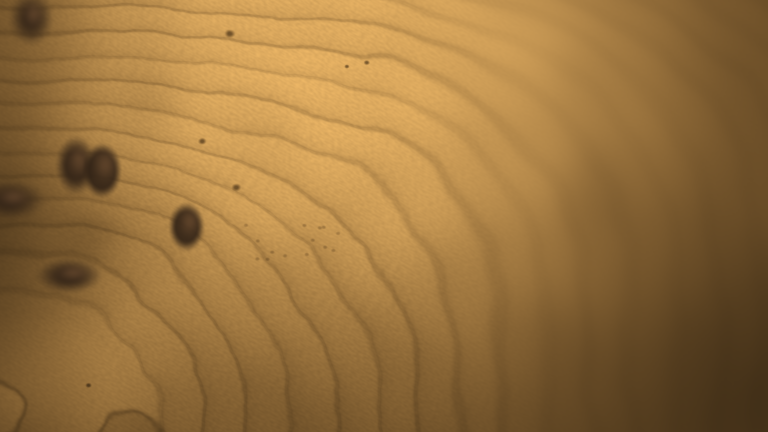
Reproduce this texture procedurally as a WebGL 1 fragment shader.

```glsl
precision highp float;
// A lit plank of pale wood with growth rings, shallow focus and a few dark beans.
// Rings are level lines of a squashed radial field, bent by gradient noise;
// light is a sum of soft glows, and beans are shaded soft ellipses on top.

uniform vec2 u_resolution;

#define RING_CENTER vec2(0.046, 0.0)
#define RING_START 0.329
#define RING_STEP 0.0995
#define RING_WOBBLE 0.040
#define LINE_WIDTH 0.0052
#define LINE_DEPTH 0.18
#define SHADE_DEPTH 0.10
#define GRAIN 0.055
#define AMBIENT 0.37
#define KEY_LIGHT 0.52
#define KEY_CENTER vec2(0.76, 0.85)
#define BEAN_COLOR vec3(0.235, 0.165, 0.105)

float hash(vec2 p) {
  return fract(sin(dot(p, vec2(127.1, 311.7))) * 43758.5);
}

vec2 gradientAt(vec2 cell) {
  float a = 6.2832 * hash(cell);
  return vec2(cos(a), sin(a));
}

float gradientNoise(vec2 p) {
  vec2 i = floor(p), f = p - i;
  vec2 u = f * f * f * (f * (f * 6.0 - 15.0) + 10.0);
  float a = dot(gradientAt(i), f);
  float b = dot(gradientAt(i + vec2(1, 0)), f - vec2(1, 0));
  float c = dot(gradientAt(i + vec2(0, 1)), f - vec2(0, 1));
  float d = dot(gradientAt(i + vec2(1, 1)), f - vec2(1, 1));
  return mix(mix(a, b, u.x), mix(c, d, u.x), u.y);
}

float glow(vec2 p, vec2 center, vec2 size) {
  vec2 d = (p - center) / size;
  return exp(-dot(d, d));
}

// Round near the heart, flatter and squarer further out
float ringRadius(vec2 p, float sharpness) {
  vec2 q = abs(p - RING_CENTER);
  q.y += 0.79 * max(q.y - 0.43, 0.0);
  float circle = length(q);
  float squarish = pow(dot(q * q, q), 1.0 / 3.0);
  float r = mix(circle, squarish, smoothstep(0.85, 1.6, circle));
  r += RING_WOBBLE * gradientNoise(p * 3.6 + 4.3);
  r += 0.45 * RING_WOBBLE * gradientNoise(p * 9.0 + 1.7);
  r -= 0.055 * glow(p, vec2(0.92, 0.63), vec2(0.2, 0.14));
  r += 0.035 * glow(p, vec2(0.77, 0.48), vec2(0.14, 0.11));
  r += 0.035 * gradientNoise(p * 13.0) * glow(p, vec2(0.25, 0.2), vec2(0.2, 0.14));
  return r + 0.12 * RING_WOBBLE * sharpness * gradientNoise(p * 34.0);
}

// Approximate signed distance to an ellipse
float ellipse(vec2 p, vec2 center, vec2 radii) {
  return (length((p - center) / radii) - 1.0) * min(radii.x, radii.y);
}

vec3 addBean(vec3 color, vec2 p, vec2 center, vec2 radii, float blur) {
  vec2 d = (p - center) / radii;
  float cover = 1.0 - smoothstep(-blur, blur, ellipse(p, center, radii));
  float sheen = exp(-3.0 * dot(d - vec2(0.2, 0.25), d - vec2(0.2, 0.25)));
  vec3 body = BEAN_COLOR * (0.8 + 0.6 * sheen);
  return mix(color, body, 0.92 * cover);
}

float speck(vec2 p, vec2 center, float size) {
  return 1.0 - smoothstep(0.2 * size, 1.3 * size, length((p - center) * vec2(0.9, 1.1)));
}

void main() {
  vec2 p = gl_FragCoord.xy / u_resolution.y;
  float pixel = 1.0 / u_resolution.y;
  float blur = smoothstep(0.85, 1.4, p.x + 0.1 * p.y)
             + 0.3 * smoothstep(0.35, 0.0, p.x);
  float sharpness = clamp(1.0 - blur, 0.0, 1.0);

  // Light falling over the plank: a broad flat-topped pool, then local corrections
  vec2 away = (p - KEY_CENTER) / vec2(0.78, 0.72);
  float light = AMBIENT + KEY_LIGHT * exp(-pow(dot(away, away), 1.3));
  light -= 0.09 * smoothstep(0.3, 0.0, p.x);
  light += 0.17 * glow(p, vec2(0.18, 0.12), vec2(0.27, 0.2));
  light -= 0.11 * glow(p, vec2(1.75, 0.08), vec2(0.44, 0.34));
  light -= 0.06 * glow(p, vec2(0.0, 0.52), vec2(0.2, 0.2));
  light -= 0.09 * glow(p, vec2(0.22, 0.46), vec2(0.08, 0.06));
  light -= 0.05 * glow(p, vec2(0.35, 0.77), vec2(0.08, 0.08));
  light -= 0.05 * glow(p, vec2(1.37, 0.58), vec2(0.09, 0.14));

  // Growth rings: a thin dark line, then a shade fading outward
  float r = ringRadius(p, sharpness);
  float t = (r - RING_START) / RING_STEP;
  float outward = fract(t) * RING_STEP;
  float nearest = (t - floor(t + 0.5)) * RING_STEP;
  float width = max(LINE_WIDTH, pixel) + 0.016 * blur;
  float line = exp(-nearest * nearest / (width * width));
  line *= 0.6 + 0.4 * hash(vec2(floor(t + 0.5), 3.0));
  float shade = exp(-outward / 0.032) * smoothstep(0.0, width, outward);
  float ringed = smoothstep(0.25, 0.29, r);
  float depth = ringed * mix(1.0, 0.2, clamp(blur, 0.0, 1.0));
  light *= 1.0 - depth * (LINE_DEPTH * line + SHADE_DEPTH * shade);

  // Pale heart with a notch and a small knot
  float wobble = 0.012 * gradientNoise(p * 22.0);
  float notch = ellipse(p, vec2(0.30, -0.01), vec2(0.07, 0.06)) + wobble;
  float knot = ellipse(p, vec2(0.0, 0.05), vec2(0.055, 0.065)) + wobble;
  light *= 1.0 - 0.12 * (1.0 - smoothstep(-0.005, 0.005, notch));
  light *= 1.0 + 0.12 * (1.0 - smoothstep(-0.005, 0.005, knot));
  light *= 1.0 - 0.2 * (exp(-pow(abs(notch) / 0.006, 2.0)) + exp(-pow(abs(knot) / 0.006, 2.0)));

  // Fibres, mottling and crumbs
  vec2 along = vec2(0.86 * p.x - 0.5 * p.y, 0.5 * p.x + 0.86 * p.y);
  float fibre = gradientNoise(along * vec2(70.0, 190.0)) + 0.6 * gradientNoise(p * 120.0);
  light *= 1.0 + GRAIN * (0.1 + 0.9 * sharpness) * fibre;
  light *= 1.0 + 0.06 * gradientNoise(p * 5.0 + 9.0);
  float crumbs = speck(p, vec2(0.532, 0.922), 0.010) + speck(p, vec2(0.849, 0.855), 0.006);
  crumbs += speck(p, vec2(0.547, 0.566), 0.009) + speck(p, vec2(0.468, 0.673), 0.008);
  crumbs += speck(p, vec2(0.803, 0.846), 0.005) + speck(p, vec2(0.205, 0.108), 0.006);
  for (int i = 0; i < 14; i++) {
    vec2 scatter = vec2(hash(vec2(float(i), 1.0)), hash(vec2(float(i), 2.0)));
    crumbs += 0.4 * speck(p, vec2(0.55, 0.39) + scatter * vec2(0.25, 0.09), 0.005);
  }
  light *= 1.0 - 0.45 * min(crumbs, 1.0);

  // Tone to colour, then beans
  float warmth = smoothstep(0.25, 0.95, light);
  vec3 color = light * vec3(1.0, mix(0.72, 0.77, warmth), mix(0.36, 0.43, warmth));
  color = addBean(color, p, vec2(0.072, 0.958), vec2(0.034, 0.042), 0.024);
  color = addBean(color, p, vec2(0.176, 0.617), vec2(0.036, 0.052), 0.016);
  color = addBean(color, p, vec2(0.236, 0.605), vec2(0.038, 0.053), 0.011);
  color = addBean(color, p, vec2(0.432, 0.475), vec2(0.034, 0.046), 0.011);
  color = addBean(color, p, vec2(0.022, 0.537), vec2(0.052, 0.030), 0.022);
  color = addBean(color, p, vec2(0.160, 0.362), vec2(0.052, 0.028), 0.018);
  gl_FragColor = vec4(clamp(color, 0.0, 1.0), 1.0);
}
```
